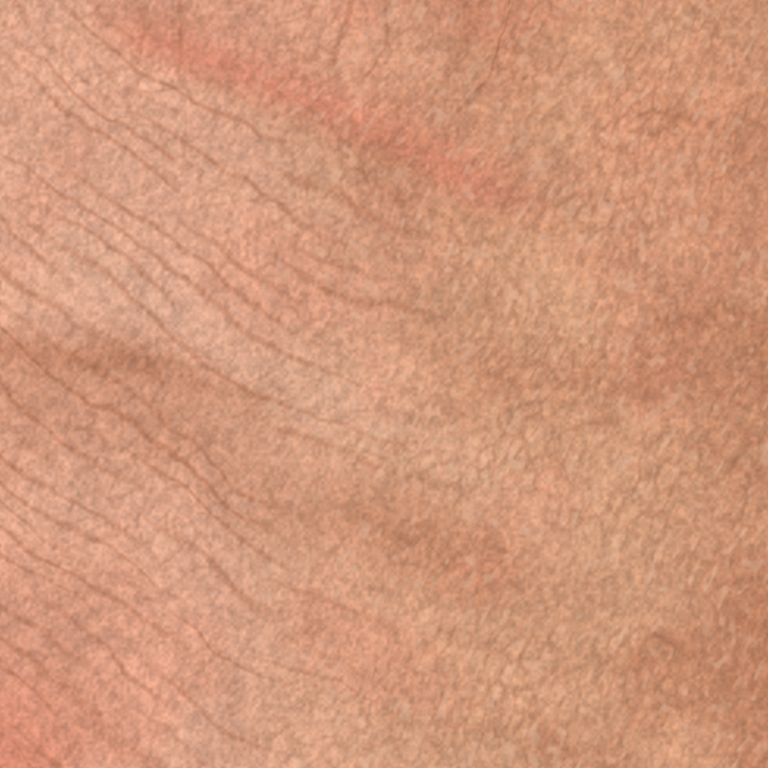
A WebGL 1 fragment shader for this texture:

```glsl
precision highp float;
// Close view of creased skin: diagonal furrows, soft folds, a flushed mound and fine grain.
uniform vec2 u_resolution;

const vec3 PINK_SKIN = vec3(0.862, 0.648, 0.546);
const vec3 TAN_SKIN = vec3(0.832, 0.624, 0.492);
const vec3 FLUSH = vec3(0.840, 0.525, 0.425);
const vec3 FOLD_SHADE = vec3(0.705, 0.455, 0.340);
const vec3 CREASE_SHADE = vec3(0.665, 0.415, 0.300);
const vec3 SHEEN = vec3(0.900, 0.735, 0.635);

const float FURROW_COUNT = 27.0;             // long furrows on the left
const float LINE_COUNT = 19.0;               // upright lines on the mound
const vec2 PLATE_CELLS = vec2(27.0, 36.0);   // small plates between the furrows
const vec2 PORE_CELLS = vec2(54.0, 28.0);    // short steep strokes on the right
const float CREASE_STRENGTH = 0.40;
const float FOLD_STRENGTH = 0.80;
const float GRAIN_STRENGTH = 0.24;
const float BUMP_STRENGTH = 0.075;
const float MOTTLE_STRENGTH = 0.12;

float hash(vec2 p) {
  vec3 q = fract(vec3(p.xyx) * 0.1031);
  q += dot(q, q.yzx + 33.33);
  return fract((q.x + q.y) * q.z);
}

float noise(vec2 p) {
  vec2 cell = floor(p), f = fract(p);
  f = f * f * (3.0 - 2.0 * f);
  float low = mix(hash(cell), hash(cell + vec2(1.0, 0.0)), f.x);
  float high = mix(hash(cell + vec2(0.0, 1.0)), hash(cell + 1.0), f.x);
  return mix(low, high, f.y);
}

float fbm(vec2 p) {
  float sum = 0.0, weight = 0.5;
  for (int i = 0; i < 4; i++) {
    sum += weight * noise(p);
    p = mat2(1.6, 1.2, -1.2, 1.6) * p + 7.3;
    weight *= 0.5;
  }
  return sum / 0.9375;
}

vec2 rotate(vec2 p, float angle) {
  float c = cos(angle), s = sin(angle);
  return vec2(c * p.x + s * p.y, c * p.y - s * p.x);
}

// Soft borders between scattered cells.
float crease(vec2 p, float width) {
  vec2 cell = floor(p), f = fract(p);
  float nearest = 8.0, second = 8.0;
  for (int y = -1; y <= 1; y++) {
    for (int x = -1; x <= 1; x++) {
      vec2 o = vec2(float(x), float(y));
      vec2 id = cell + o;
      float d = length(o + 0.1 + 0.8 * vec2(hash(id), hash(id + 57.7)) - f);
      second = min(second, max(nearest, d));
      nearest = min(nearest, d);
    }
  }
  return 1.0 - smoothstep(0.0, width, second - nearest);
}

// Long lines, one per unit of "across", each fading in and out along its length.
float furrow(float along, float across, float width) {
  float row = floor(across);
  float fade = smoothstep(0.15, 0.75, noise(vec2(along, row * 7.31)));
  return fade * (1.0 - smoothstep(0.0, width, abs(across - row - 0.5)));
}

float band(float d, float width) {
  return exp(-d * d / (width * width));
}

void main() {
  vec2 uv = gl_FragCoord.xy / u_resolution;
  vec2 warp = vec2(fbm(uv * 5.0), fbm(uv * 5.0 + 31.0)) - 0.5;
  vec2 p = uv + 0.06 * warp;
  vec2 fine = p + 0.006 * (vec2(noise(uv * 50.0), noise(uv * 50.0 + 19.0)) - 0.5);

  // Regions
  float right = smoothstep(0.34, 0.74, p.x + 0.15 * (0.5 - p.y));
  float moundEdge = p.y - (0.99 - 0.42 * p.x);
  float mound = smoothstep(-0.02, 0.05, moundEdge)
              * smoothstep(0.08, 0.22, p.x) * (1.0 - smoothstep(0.62, 0.78, p.x));

  // Base tone, flush and mottling
  vec3 color = mix(PINK_SKIN, TAN_SKIN, smoothstep(0.2, 0.7, p.x));
  float flush = mound * (0.20 + 0.65 * band(moundEdge - 0.025, 0.06));
  flush += 0.6 * band(length(uv), 0.13);
  flush += 0.25 * smoothstep(0.48, 0.7, fbm(uv * 6.0 + 11.0));
  color = mix(color, FLUSH, clamp(flush, 0.0, 0.85));
  color *= 1.0 + MOTTLE_STRENGTH * (fbm(uv * 10.0 + 3.0) - 0.5);

  // Broad folds with a pale ridge between them
  float upperFold = p.y - (0.56 - 0.22 * p.x);
  float lowerFold = p.y - (0.47 - 0.32 * p.x);
  float upperFade = 1.0 - smoothstep(0.22, 0.45, p.x);
  float shade = upperFade * (0.50 * band(upperFold, 0.022) + 0.42 * band(upperFold + 0.06, 0.075));
  shade += 0.60 * band(lowerFold, 0.055) * band(p.x - 0.53, 0.20);
  shade += 0.32 * band(moundEdge, 0.04) * band(p.x - 0.5, 0.25);
  shade += 0.50 * right * smoothstep(0.45, 0.68, fbm(uv * vec2(4.0, 6.0) + 23.0));
  shade += 0.30 * smoothstep(0.80, 1.0, p.x);
  color = mix(color, FOLD_SHADE, FOLD_STRENGTH * min(shade, 0.9));
  float ridge = band(p.y - (0.70 - 0.50 * p.x), 0.05) * (1.0 - smoothstep(0.55, 0.85, p.x));
  color = mix(color, SHEEN, 0.26 * ridge);

  // Furrows bend from steep at the left edge to shallow in the middle
  float across = fine.y + 0.95 * fine.x - 0.65 * fine.x * fine.x;
  float wander = 1.1 * noise(vec2(fine.x * 9.0, across * 14.0));
  float leftSide = (1.0 - right) * (1.0 - mound);
  float furrows = furrow(fine.x * 7.0, across * FURROW_COUNT + wander, 0.23) * leftSide;
  vec2 upright = rotate(fine, -0.12);
  float sway = 1.3 * noise(upright * vec2(14.0, 9.0) + 83.0);
  float lines = furrow(upright.y * 9.0, upright.x * LINE_COUNT + sway, 0.13) * mound;
  float plates = crease(rotate(fine, 0.5) * PLATE_CELLS, 0.30) * (1.0 - right);
  float strokes = crease(rotate(fine, -0.45) * PORE_CELLS, 0.45) * right;
  float wear = smoothstep(0.28, 0.68, fbm(uv * 15.0 + 47.0));
  float lineShade = 0.95 * furrows + 0.95 * lines;
  lineShade += 0.42 * plates * wear + 0.70 * strokes * mix(0.3, 1.0, wear);
  lineShade *= 1.0 + 0.4 * shade;
  color = mix(color, CREASE_SHADE, CREASE_STRENGTH * min(lineShade, 1.3));

  // Bumps, fine grain and small glints
  float bump = noise(rotate(p, -0.4) * vec2(90.0, 60.0) + 71.0) - 0.5;
  float grain = 0.55 * noise(rotate(uv, -0.5) * vec2(185.0, 130.0)) + 0.45 * noise(uv * 245.0) - 0.5;
  color *= 1.0 + GRAIN_STRENGTH * grain + BUMP_STRENGTH * bump;
  float glint = smoothstep(0.62, 1.0, noise(rotate(p, -0.5) * vec2(130.0, 75.0) + 5.0));
  color = mix(color, SHEEN, 0.40 * glint * mix(0.25, 1.0, smoothstep(0.1, 0.55, p.x)));

  gl_FragColor = vec4(clamp(color, 0.0, 1.0), 1.0);
}
```
